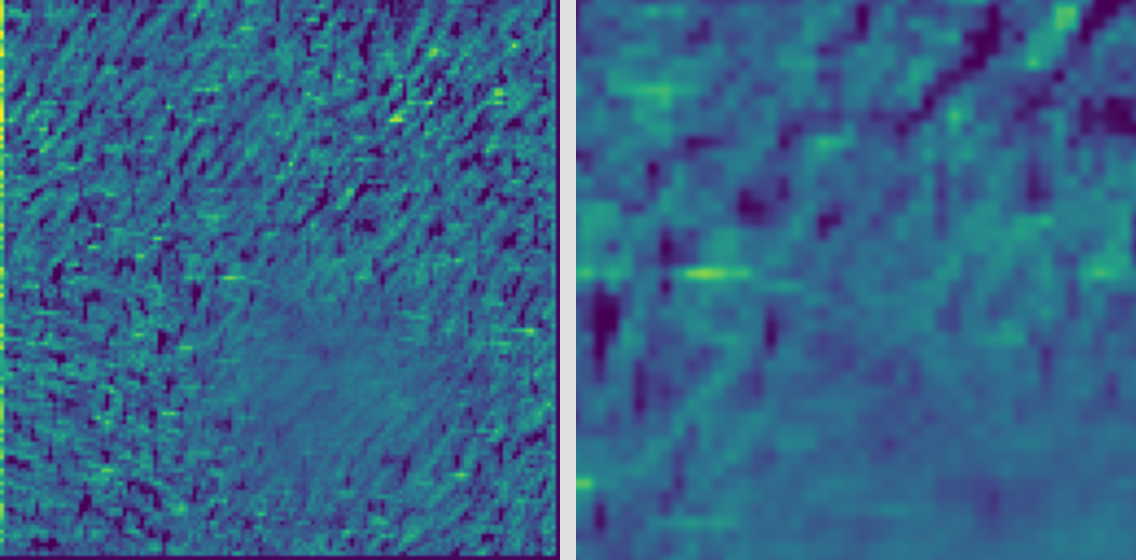
Left, the full canvas; right, a detail of the centre.
Give the GLSL for this texture, as a Shadertoy shader.

```glsl
vec2 hash2(vec2 p) {
    vec3 q = fract(p.xyx * vec3(0.1031, 0.1030, 0.0973));
    q += dot(q, q.yzx + 33.33);
    return fract((q.xx + q.yz) * q.zy);
}

vec2 gradientAt(vec2 p) {
    float a = 6.2832 * hash2(p + 200.0).x;
    return vec2(cos(a), sin(a));
}

float gradientNoise(vec2 p) {
    vec2 i = floor(p), f = p - i;
    vec2 u = f * f * f * (f * (f * 6.0 - 15.0) + 10.0);
    vec2 e = vec2(1.0, 0.0);
    float low = mix(dot(gradientAt(i), f), dot(gradientAt(i + e), f - e), u.x);
    float high = mix(dot(gradientAt(i + e.yx), f - e.yx), dot(gradientAt(i + 1.0), f - 1.0), u.x);
    return mix(low, high, u.y);
}

// Noise stretched along one direction, sizes in cells
float streaks(vec2 p, float angle, float len, float width) {
    vec2 d = vec2(cos(angle), sin(angle));
    return gradientNoise(vec2(dot(p, d) / len, dot(p, vec2(-d.y, d.x)) / width) + angle * 17.0);
}

// Purple, blue, teal, green, yellow
vec3 heatColor(float t) {
    vec3 stops[6] = vec3[6](
        vec3(0.267, 0.005, 0.329), vec3(0.254, 0.265, 0.530), vec3(0.164, 0.471, 0.558),
        vec3(0.135, 0.659, 0.518), vec3(0.478, 0.821, 0.318), vec3(0.993, 0.906, 0.144));
    float x = clamp(t, 0.0, 1.0) * 5.0;
    int i = min(int(x), 4);
    return mix(stops[i], stops[i + 1], x - float(i));
}

float cellValue(vec2 cell) {
    cell = clamp(cell, 0.0, 127.0);
    vec2 uv = (cell + 0.5) / 128.0;
    float grain = hash2(cell + 7.0).x - 0.5;

    // Bent strokes: rising diagonals, shallow falling ones at lower left
    vec2 bent = cell + 5.0 * vec2(gradientNoise(cell / 27.0), gradientNoise(cell / 31.0 + 40.0));
    float lowerLeft = (1.0 - smoothstep(0.25, 0.42, uv.x)) * (1.0 - smoothstep(0.4, 0.6, uv.y));
    float diagonal = mix(streaks(bent, 0.9, 9.0, 2.3), streaks(bent, -0.35, 9.0, 2.3), lowerLeft);
    float darkStroke = max(streaks(bent, 1.45, 4.7, 2.2) - 0.1, 0.0);
    float brightStroke = max(streaks(bent, -0.12, 8.0, 1.7) - 0.2, 0.0);

    // Quiet patch below the middle
    float activity = mix(0.3, 1.25, smoothstep(0.06, 0.36, length(uv - vec2(0.59, 0.3))));
    activity *= 1.0 + 0.6 * gradientNoise(uv * 5.3 + 11.0);
    float detail = 0.32 * diagonal + 0.17 * grain - 0.75 * darkStroke + 0.8 * brightStroke;
    float value = 0.345 + 0.1 * gradientNoise(uv * 6.7) + activity * detail;
    value -= 0.09 * smoothstep(0.975, 0.995, uv.y);

    // Bright left edge, teal line and dark rim at right, dark bottom
    if (cell.x < 0.5) value = 0.62 + 0.22 * uv.y + 0.45 * grain;
    if (cell.x > 125.5) value = 0.48 + 0.3 * grain;
    if (cell.x > 126.5 || cell.y < 0.5) value = 0.02;
    return clamp(value, 0.0, 1.0);
}

void mainImage(out vec4 fragColor, in vec2 fragCoord) {
    // Softly blended grid of 128 by 128 cells
    vec2 p = fragCoord / iResolution.xy * 128.0 - 0.5;
    vec2 cell = floor(p);
    vec2 blend = smoothstep(0.0, 1.0, p - cell);
    vec2 e = vec2(1.0, 0.0);
    float low = mix(cellValue(cell), cellValue(cell + e), blend.x);
    float high = mix(cellValue(cell + e.yx), cellValue(cell + 1.0), blend.x);
    fragColor = vec4(heatColor(mix(low, high, blend.y)), 1.0);
}
```
